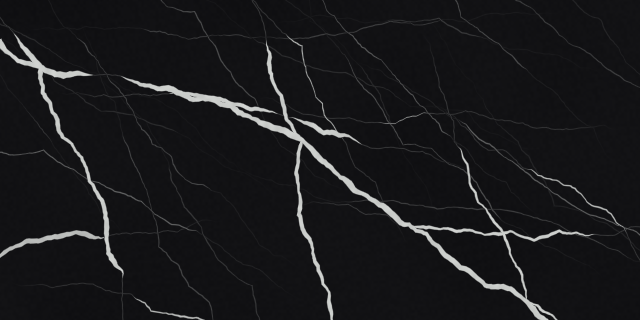
A Shadertoy shader for this texture:

```glsl
// Black marble slab crossed by jagged white veins, forks and faint hairlines.

const vec3 GROUND = vec3(0.066, 0.066, 0.075);
const vec3 CALCITE = vec3(0.81, 0.82, 0.81);
const vec2 TRUNK_ROOT = vec2(0.0, 0.87);   // canvas height is 1, width is 2
const float TRUNK_ANGLE = -0.40;
const vec2 TRUNK_SPAN = vec2(-0.2, 2.5);
const float THICK = 0.0088;                // half width of the boldest vein
const float SOFTNESS = 0.0025;
const float BEND = 0.12;
const float TAIL_REACH = 0.35;
const float TAIL_GLOW = 0.24;
const int LIMBS = 5;
const int STRAYS = 5;
const int HAIRS = 20;

float hash(float n) { return fract(sin(n * 127.1 + 3.7) * 43758.5); }

float hash2(vec2 c) { return hash(dot(c, vec2(1.0, 57.31))); }

// Linear value noise: straight runs with kinks between them
float jag(float t) {
    float cell = floor(t);
    return mix(hash(cell), hash(cell + 1.0), t - cell);
}

float cloud(vec2 p) {
    vec2 c = floor(p), f = fract(p);
    f = f * f * (3.0 - 2.0 * f);
    return mix(mix(hash2(c), hash2(c + vec2(1, 0)), f.x),
               mix(hash2(c + vec2(0, 1)), hash2(c + vec2(1, 1)), f.x), f.y);
}

float wander(float t, float seed) {
    float k = seed * 17.0;
    return BEND * sin(2.2 * t + seed)
         + 0.070 * jag(t * 5.0 + k) + 0.030 * jag(t * 13.0 + k)
         + 0.010 * jag(t * 35.0 + k) + 0.003 * jag(t * 110.0 + k);
}

// Sideways offset of a vein at length t, zero at its root
float path(float t, float seed) { return wander(t, seed) - wander(0.0, seed); }

vec2 heading(float angle) { return vec2(cos(angle), sin(angle)); }

float window(float t, vec2 span, float fade) {
    return smoothstep(span.x, span.x + fade, t)
         * (1.0 - smoothstep(span.y - fade, span.y, t));
}

float stroke(float d, float halfWidth) {
    float soft = max(SOFTNESS, 0.75 / iResolution.y);
    return (1.0 - smoothstep(halfWidth - soft, halfWidth + soft, d))
         * smoothstep(0.0, 0.0015, halfWidth);
}

// Brightness of one vein: a ragged body that runs out into hairline tails
float vein(vec2 p, vec2 root, float angle, vec2 span, float halfWidth, float glow, float seed) {
    vec2 dir = heading(angle);
    float t = dot(p - root, dir);
    float side = dot(p - root, vec2(-dir.y, dir.x));
    float slope = (path(t + 0.01, seed) - path(t - 0.01, seed)) / 0.02;
    float d = abs(side - path(t, seed)) / sqrt(1.0 + slope * slope);

    float swell = 0.60 + 0.65 * jag(t * 22.0 + seed * 5.0);
    float gaps = smoothstep(0.06, 0.22, jag(t * 3.0 + seed * 31.0));
    float body = glow * stroke(d, halfWidth * swell * gaps * window(t, span, 0.09));

    vec2 reach = span + vec2(-TAIL_REACH, TAIL_REACH);
    float tail = TAIL_GLOW * min(glow, 1.0) * stroke(d, 0.0013) * window(t, reach, 0.2);
    return max(body, tail);
}

void mainImage(out vec4 fragColor, in vec2 fragCoord) {
    vec2 p = fragCoord / iResolution.y;

    // Trunk across the whole slab
    float light = vein(p, TRUNK_ROOT, TRUNK_ANGLE, TRUNK_SPAN, THICK, 1.0, 0.0);

    // Limbs: steep crossings alternate with flat forks
    vec2 along = heading(TRUNK_ANGLE);
    for (int i = 0; i < LIMBS; i++) {
        float n = float(i);
        float flat_ = mod(n, 2.0);
        float s = 0.15 + 0.42 * n;
        vec2 root = TRUNK_ROOT + along * s + vec2(-along.y, along.x) * path(s, 0.0);
        float angle = TRUNK_ANGLE + mix(-0.65, 0.30, flat_) + 0.3 * (hash(n + 40.0) - 0.5);
        vec2 span = mix(vec2(-0.15 - 0.1 * n, 0.72 - 0.06 * n), vec2(-0.04, 0.6), flat_);
        light = max(light, vein(p, root, angle, span, THICK * (0.9 - 0.12 * n), 1.0, n + 1.0));
    }

    // Strays: short separate veins, each thinner than the last
    for (int i = 0; i < STRAYS; i++) {
        float n = float(i);
        vec2 root = vec2(2.0 * fract(n * 0.618), fract(0.2 + n * 0.414));
        float angle = -0.1 - 0.17 * n;
        float halfWidth = THICK * (0.9 / (1.0 + 0.9 * n));
        light = max(light, vein(p, root, angle, vec2(-0.1, 0.34), halfWidth, 0.9, n + 11.0));
    }

    // Hairlines
    for (int i = 0; i < HAIRS; i++) {
        float n = float(i) + 21.0;
        vec2 root = vec2(2.0 * fract(n * 0.618), hash(n * 1.7));
        float angle = -0.65 + 1.1 * (hash(n * 2.3) - 0.5);
        float reach = 0.2 + 0.4 * hash(n * 3.1);
        float glow = mix(0.10, 0.50, pow(hash(n * 4.9), 2.0));
        light = max(light, vein(p, root, angle, vec2(-reach, reach), 0.0016, glow, n));
    }

    // Stone ground with faint mottling and fine grain
    float mottle = 0.012 * (cloud(p * 4.0) - 0.5) + 0.012 * (cloud(p * 110.0) - 0.5);
    vec3 calcite = CALCITE * (0.94 + 0.08 * cloud(p * 60.0));
    fragColor = vec4(mix(GROUND + mottle, calcite, light), 1.0);
}
```
